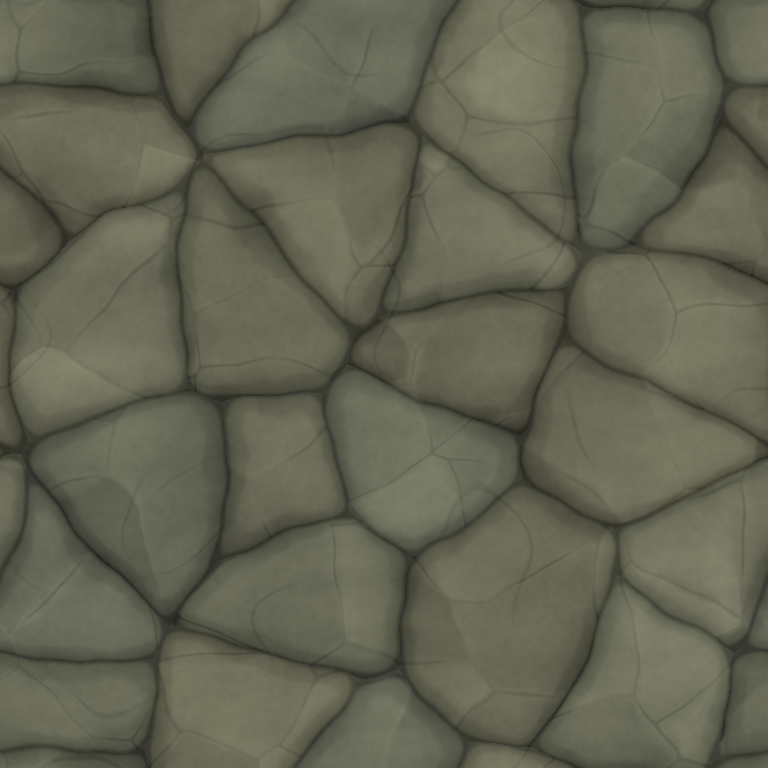
A Shadertoy shader for this texture:

```glsl
// Painterly olive rock wall: wrapped Voronoi stones with soft dark joints,
// each split into tilted facets with thin cracks, worn rims and brushed mottling.
// All lattices use whole repeat counts, so the canvas tiles.

const vec2 STONE_GRID = vec2(4.0, 6.0);
const vec2 FACET_GRID = vec2(5.0, 8.0);
const float STONE_DROP = 0.12;       // share of sites removed to vary stone size
const float STONE_ROUNDING = 0.022;
const float JITTER = 0.84;
const float JOINT_WIDTH = 0.006;
const float SHADOW_REACH = 0.015;
const float BASE_TONE = 0.422;
const float SHADOW_DEPTH = 0.125;
const float JOINT_DEPTH = 0.055;
const float STONE_CONTRAST = 0.045;
const float FACET_CONTRAST = 0.065;
const float FACET_TILT = 0.65;
const float MOTTLE = 0.05;
const float GRAIN = 0.014;
const vec3 OLIVE = vec3(1.0, 0.992, 0.81);
const vec3 COOL_SHIFT = vec3(-0.016, 0.002, 0.010);

struct Cell {
    float edge;     // distance to the border
    vec2 offset;    // position relative to the site
    float id;
    vec3 random;
};

vec3 hash(vec3 p) {
    uvec3 v = uvec3(ivec3(p)) * 1664525u + 1013904223u;
    v.x += v.y * v.z; v.y += v.z * v.x; v.z += v.x * v.y;
    v ^= v >> 16u;
    v.x += v.y * v.z; v.y += v.z * v.x; v.z += v.x * v.y;
    return vec3(v >> 8u) / 16777216.0;
}

float cornerSlope(vec2 corner, vec2 delta, vec2 period, float seed) {
    float angle = 6.2832 * hash(vec3(mod(corner, period), seed)).x;
    return dot(vec2(cos(angle), sin(angle)), delta);
}

// Gradient noise over the unit canvas, wrapping after "period" lattice cells
float noise(vec2 uv, vec2 period, float seed) {
    vec2 p = uv * period, i = floor(p), f = p - i;
    vec2 w = f * f * f * (f * (f * 6.0 - 15.0) + 10.0);
    vec2 e = vec2(1.0, 0.0);
    float low = mix(cornerSlope(i, f, period, seed), cornerSlope(i + e.xy, f - e.xy, period, seed), w.x);
    float high = mix(cornerSlope(i + e.yx, f - e.yx, period, seed), cornerSlope(i + e.xx, f - e.xx, period, seed), w.x);
    return mix(low, high, w.y);
}

float fbm(vec2 uv, vec2 period, float seed) {
    float sum = 0.0, amplitude = 1.0;
    for (int i = 0; i < 4; i++) {
        sum += amplitude * noise(uv, period, seed + float(i));
        amplitude *= 0.55;
        period *= 2.0;
    }
    return sum;
}

vec2 warp(vec2 uv, vec2 period, float seed) {
    return vec2(noise(uv, period, seed), noise(uv, period, seed + 1.0));
}

float smoothMin(float a, float b, float k) {
    float h = max(k - abs(a - b), 0.0) / k;
    return min(a, b) - 0.25 * h * h * k;
}

// Wrapped Voronoi cell with rounded corners, measured in canvas units
Cell voronoi(vec2 uv, vec2 grid, float seed, float drop, float rounding) {
    vec2 base = floor(uv * grid), nearestStep = vec2(0.0);
    Cell cell = Cell(1.0, vec2(9.0), 0.0, vec3(0.0));
    for (int k = 0; k < 25; k++) {
        vec2 step2 = vec2(k % 5 - 2, k / 5 - 2);
        vec2 site = mod(base + step2, grid);
        vec3 r = hash(vec3(site, seed));
        vec2 offset = uv - (base + step2 + 0.5 + JITTER * (r.xy - 0.5)) / grid;
        if (r.z >= drop && dot(offset, offset) < dot(cell.offset, cell.offset)) {
            nearestStep = step2;
            cell.offset = offset;
            cell.id = site.x + 16.0 * site.y + 1.0;
            cell.random = hash(vec3(site, seed + 500.0));
        }
    }
    for (int k = 0; k < 25; k++) {
        vec2 step2 = vec2(k % 5 - 2, k / 5 - 2);
        vec3 r = hash(vec3(mod(base + step2, grid), seed));
        if (r.z < drop || step2 == nearestStep) continue;
        vec2 offset = uv - (base + step2 + 0.5 + JITTER * (r.xy - 0.5)) / grid;
        float border = dot(0.5 * (cell.offset + offset), normalize(cell.offset - offset));
        cell.edge = smoothMin(cell.edge, abs(border), rounding);
    }
    cell.edge = max(cell.edge, 0.0);
    return cell;
}

void mainImage(out vec4 fragColor, in vec2 fragCoord) {
    vec2 uv = fragCoord / iResolution.xy;
    vec2 bent = uv + 0.034 * warp(uv, vec2(5.0), 20.0) + 0.009 * warp(uv, vec2(17.0), 24.0);
    float mottle = fbm(bent, vec2(5.0, 7.0), 30.0);
    float patchy = noise(uv, vec2(9.0), 40.0);

    // Stones and the facets inside each one
    Cell stone = voronoi(bent, STONE_GRID, 7.0, STONE_DROP, STONE_ROUNDING);
    vec2 facetUv = bent + 0.03 * warp(uv, vec2(7.0), 50.0);
    Cell facet = voronoi(facetUv, FACET_GRID, 100.0 + stone.id, 0.0, 0.004);
    float soften = 0.004 + 0.03 * smoothstep(-0.1, 0.4, patchy);
    float plane = FACET_CONTRAST * (facet.random.x - 0.5)
        + FACET_TILT * dot(facet.offset, facet.random.yz - 0.5);

    // Stone faces: planes, worn rim, brush strokes and grain
    float tone = BASE_TONE + STONE_CONTRAST * (stone.random.x - 0.5);
    tone += plane * smoothstep(0.0, soften, facet.edge);
    tone += 0.12 * stone.offset.y;
    tone += 0.028 * (smoothstep(0.015, 0.024, stone.edge + 0.018 * mottle) - 0.6);
    tone += MOTTLE * mottle + 0.022 * noise(bent, vec2(6.0, 24.0), 60.0);
    tone += GRAIN * (noise(uv, vec2(60.0), 61.0) + noise(uv, vec2(140.0), 62.0));

    // Facet creases, their lit lips and stray hairline cracks
    float crease = 1.0 - smoothstep(0.0005, 0.0035, facet.edge);
    tone -= 0.045 * crease * smoothstep(-0.15, 0.3, patchy);
    tone += 0.022 * exp(-facet.edge / 0.007) * facet.random.z * (1.0 - crease);
    float hairline = 1.0 - smoothstep(0.003, 0.02, abs(noise(bent, vec2(6.0), 70.0)));
    tone -= 0.035 * hairline * smoothstep(0.0, 0.3, noise(uv, vec2(5.0), 71.0));

    // Joints: wide soft shadow around a narrow dark core
    float reach = SHADOW_REACH * (1.0 + 0.7 * patchy);
    tone -= SHADOW_DEPTH * exp(-stone.edge / reach);
    tone -= JOINT_DEPTH * (1.0 - smoothstep(0.0, JOINT_WIDTH, stone.edge));

    vec3 color = OLIVE * tone + COOL_SHIFT * stone.random.y * stone.random.y;
    fragColor = vec4(clamp(color, 0.0, 1.0), 1.0);
}
```
